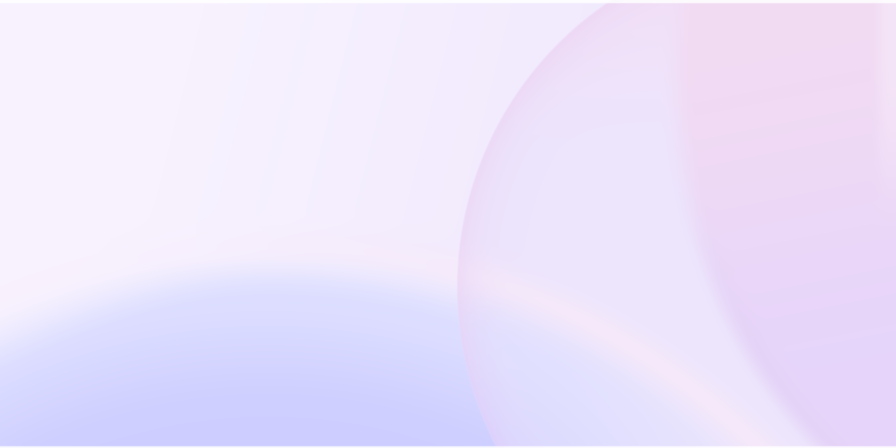
Write a Shadertoy shader that draws this background.

```glsl
// Circles: centre x, centre y, radius, in canvas heights
const vec3 DOME = vec3(0.599, -1.096, 1.5625);
const vec3 LENS = vec3(1.789, 0.359, 0.768);
const vec3 PANE = vec3(2.677, 0.818, 1.172);

const vec3 SKY_LEFT   = vec3(0.972, 0.950, 0.998);
const vec3 SKY_RIGHT  = vec3(0.942, 0.918, 0.993);
const vec3 LENS_TOP   = vec3(0.945, 0.880, 0.968);
const vec3 LENS_BODY  = vec3(0.927, 0.898, 0.990);
const vec3 LENS_RIM   = vec3(0.925, 0.830, 0.955);
const vec3 LENS_FOOT  = vec3(0.870, 0.800, 0.980);
const vec3 PANE_TOP   = vec3(0.945, 0.857, 0.953);
const vec3 PANE_FOOT  = vec3(0.902, 0.833, 0.980);
const vec3 PANE_RIM   = vec3(0.885, 0.805, 0.955);
const vec3 DOME_CREST = vec3(0.870, 0.875, 1.000);
const vec3 DOME_DEEP  = vec3(0.805, 0.805, 1.000);
const vec3 DOME_GLOW  = vec3(0.968, 0.915, 0.975);
const vec3 SIDE_LIGHT = vec3(0.965, 0.915, 0.978);

const float RIM_FADE = 0.045;
const float FRAME_TOP = 0.007;
const float FRAME_FOOT = 0.004;

// Positive depth lies inside the circle
float depthIn(vec2 p, vec3 circle) {
    return circle.z - length(p - circle.xy);
}

float bell(float x, float width) {
    return exp(-x * x / (width * width));
}

void mainImage(out vec4 fragColor, in vec2 fragCoord) {
    vec2 p = fragCoord / iResolution.y;
    float aspect = iResolution.x / iResolution.y;
    float pixel = 1.0 / iResolution.y;

    float domeDepth = depthIn(p, DOME);
    float lensDepth = depthIn(p, LENS);
    float paneDepth = depthIn(p, PANE);
    float lens = smoothstep(-1.5 * pixel, 1.5 * pixel, lensDepth);

    // Pale backdrop and lens body
    vec3 color = mix(SKY_LEFT, SKY_RIGHT, smoothstep(0.1, 1.35, p.x - 0.25 * (p.y - 0.5)));
    vec3 lensColor = mix(LENS_BODY, LENS_TOP, smoothstep(0.65, 1.05, p.y));
    color = mix(color, lensColor, lens);

    // Blue dome, paler through the lens and towards its right foot
    float crestSoftness = mix(0.18, 0.13, smoothstep(0.0, 0.6, p.x));
    float domeCover = smoothstep(0.015, crestSoftness, domeDepth);
    domeCover *= mix(1.0, 0.75, lens) * (1.0 - 0.65 * smoothstep(1.2, 1.75, p.x));
    vec3 domeColor = mix(DOME_CREST, DOME_DEEP, smoothstep(0.08, 0.42, domeDepth) * (1.0 - 0.5 * lens));
    color = mix(color, domeColor, domeCover);

    // Warm glow along the crest
    float glow = bell(domeDepth - 0.012, 0.04) * mix(0.25, 0.75, smoothstep(0.4, 1.4, p.x));
    color = mix(color, DOME_GLOW, glow);

    // Tinted lens rim fading inwards
    vec3 rimColor = mix(LENS_FOOT, LENS_RIM, smoothstep(0.0, 0.4, p.y));
    float rim = lens * exp(-max(lensDepth, 0.0) / RIM_FADE);
    color = mix(color, rimColor, 0.7 * rim);

    // Soft inner pane with a shaded lower edge
    vec3 paneColor = mix(PANE_FOOT, PANE_TOP, smoothstep(0.1, 0.9, p.y - 0.2 * (p.x - 1.7)));
    float pane = smoothstep(-0.035, 0.045, paneDepth);
    color = mix(color, paneColor, pane);
    float paneShade = bell(paneDepth - 0.015, 0.026) * (1.0 - smoothstep(0.15, 0.65, p.y));
    color = mix(color, PANE_RIM, 0.5 * paneShade);

    // Light at the upper right side
    float sideLight = smoothstep(aspect - 0.06, aspect - 0.01, p.x) * smoothstep(0.45, 0.85, p.y);
    color = mix(color, SIDE_LIGHT, 0.65 * sideLight);

    // Thin white frame above and below
    float frame = smoothstep(FRAME_TOP + pixel, FRAME_TOP - pixel, 1.0 - p.y);
    frame = max(frame, smoothstep(FRAME_FOOT + pixel, FRAME_FOOT - pixel, p.y));
    fragColor = vec4(mix(color, vec3(1.0), 0.85 * frame), 1.0);
}
```
